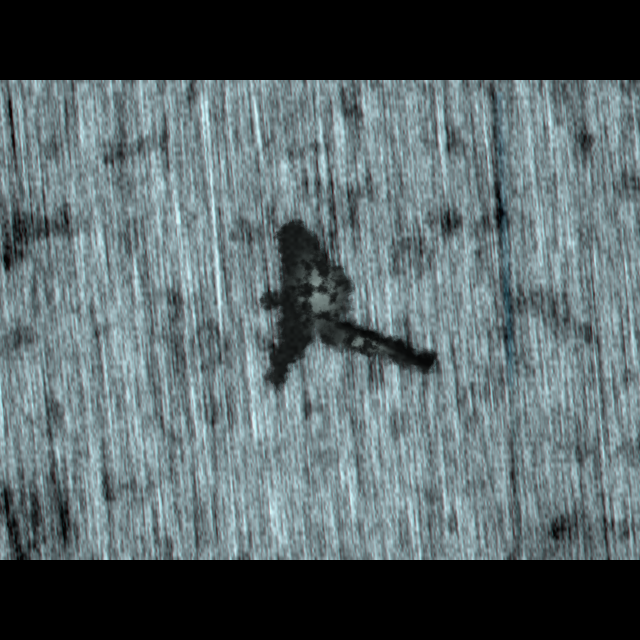
A three.js fragment shader for this texture:

```glsl
varying vec2 vUv;

float hash(vec2 p) {
  vec3 q = fract(vec3(p.xyx) * 0.1031);
  q += dot(q, q.yzx + 33.33);
  return fract((q.x + q.y) * q.z);
}

float noise(vec2 p) {
  vec2 i = floor(p), f = fract(p);
  f = f * f * (3.0 - 2.0 * f);
  return mix(mix(hash(i), hash(i + vec2(1.0, 0.0)), f.x),
             mix(hash(i + vec2(0.0, 1.0)), hash(i + 1.0), f.x), f.y);
}

float fbm(vec2 p) {
  float sum = 0.0, gain = 0.5;
  for (int i = 0; i < 4; i++) {
    sum += gain * noise(p);
    p = mat2(1.6, 1.2, -1.2, 1.6) * p + 7.3;
    gain *= 0.5;
  }
  return sum / 0.9375;
}

// Capsule whose radius changes from ra to rb
float taper(vec2 p, vec2 a, vec2 b, float ra, float rb) {
  vec2 ab = b - a;
  float t = clamp(dot(p - a, ab) / dot(ab, ab), 0.0, 1.0);
  return length(p - a - ab * t) - mix(ra, rb, t);
}

float scratch(vec2 p, vec2 a, vec2 b, float width) {
  float d = max(taper(p, a, b, 0.0, 0.0), 0.0) / width;
  return exp(-d * d) * (0.45 + 0.55 * noise(vec2(p.x * 90.0, p.y * 22.0)));
}

float smudge(vec2 p, vec2 center, vec2 size) {
  vec2 q = (p - center) / size;
  return exp(-dot(q, q));
}

// Brushed grain, leaning slightly to the left
float brushed(vec2 p) {
  float u = p.x + 0.085 * (p.y - 0.5) + 0.003 * noise(p * vec2(5.0, 3.0));
  float v = p.y;
  float l = 0.56;
  l += 0.22 * (noise(vec2(u * 330.0, v * 24.0)) - 0.5);
  l += 0.24 * (noise(vec2(u * 190.0 + 31.0, v * 11.0)) - 0.5);
  l += 0.14 * (noise(vec2(u * 75.0 + 57.0, v * 3.0)) - 0.5);
  l += 0.24 * (noise(vec2(u * 380.0, v * 150.0)) - 0.5);
  l += 0.18 * (fbm(p * vec2(75.0, 50.0)) - 0.5);
  float thin = noise(vec2(u * 150.0 + 11.0, v * 5.0));
  l += 0.17 * smoothstep(0.76, 0.96, thin) - 0.16 * smoothstep(0.24, 0.04, thin);
  l -= 0.2 * smoothstep(0.56, 0.78, fbm(p * vec2(24.0, 17.0) + 4.0));
  return l;
}

float longScratches(vec2 p) {
  float l = 0.0;
  l -= 0.30 * scratch(p, vec2(0.768, 0.88), vec2(0.811, 0.12), 0.0045);
  l -= 0.12 * scratch(p, vec2(0.785, 0.88), vec2(0.800, 0.12), 0.016);
  l -= 0.24 * scratch(p, vec2(0.010, 0.88), vec2(0.105, 0.12), 0.005);
  l -= 0.38 * scratch(p, vec2(0.000, 0.24), vec2(0.032, 0.12), 0.010);
  l -= 0.24 * scratch(p, vec2(0.488, 0.88), vec2(0.499, 0.70), 0.0022);
  l -= 0.20 * scratch(p, vec2(0.540, 0.44), vec2(0.553, 0.32), 0.003);
  l -= 0.20 * scratch(p, vec2(0.735, 0.40), vec2(0.790, 0.14), 0.004);
  l += 0.25 * scratch(p, vec2(0.391, 0.88), vec2(0.420, 0.69), 0.003);
  l += 0.25 * scratch(p, vec2(0.322, 0.84), vec2(0.369, 0.12), 0.0025);
  l += 0.23 * scratch(p, vec2(0.495, 0.88), vec2(0.512, 0.66), 0.003);
  l += 0.20 * scratch(p, vec2(0.045, 0.60), vec2(0.100, 0.22), 0.003);
  return l;
}

float stains(vec2 p) {
  float s = 0.30 * smudge(p, vec2(0.697, 0.655), vec2(0.018, 0.028));
  s += 0.34 * smudge(p, vec2(0.018, 0.620), vec2(0.022, 0.050));
  s += 0.20 * smudge(p, vec2(0.295, 0.530), vec2(0.030, 0.018));
  s += 0.22 * smudge(p, vec2(0.030, 0.190), vec2(0.065, 0.080));
  s += 0.18 * smudge(p, vec2(0.870, 0.160), vec2(0.070, 0.040));
  s += 0.25 * smudge(p, vec2(0.478, 0.710), vec2(0.006, 0.025));
  return s * (0.4 + 1.1 * fbm(p * 60.0));
}

// Three-armed pit outline
float pit(vec2 p) {
  p += 0.020 * (vec2(fbm(p * 45.0), fbm(p * 45.0 + 19.0)) - 0.5);
  float d = taper(p, vec2(0.459, 0.635), vec2(0.492, 0.540), 0.022, 0.055);
  d = min(d, taper(p, vec2(0.472, 0.505), vec2(0.431, 0.405), 0.033, 0.010));
  d = min(d, taper(p, vec2(0.455, 0.530), vec2(0.422, 0.529), 0.011, 0.012));
  d = min(d, taper(p, vec2(0.520, 0.485), vec2(0.664, 0.434), 0.026, 0.014));
  return d + 0.014 * (fbm(p * 110.0) - 0.5);
}

float pitInterior(vec2 p) {
  float core = smudge(p, vec2(0.498, 0.545), vec2(0.034, 0.050));
  core += 0.9 * smudge(p, vec2(0.572, 0.462), vec2(0.040, 0.020));
  float mottled = smoothstep(0.34, 0.72, fbm(p * 75.0 + 3.0));
  float ridge = taper(p, vec2(0.540, 0.495), vec2(0.670, 0.437), 0.001, 0.006);
  float l = 0.07 + 0.07 * noise(p * 160.0) + 0.48 * min(core, 1.0) * mottled;
  return l * mix(0.35, 1.0, smoothstep(0.0, 0.010, ridge));
}

void main() {
  vec2 p = vUv;
  float d = pit(p);
  float shade = longScratches(p) - stains(p);
  shade += 0.05 * smudge(p, vec2(0.42, 0.50), vec2(0.32, 0.40)) - 0.01;
  shade -= 0.20 * exp(-max(d, 0.0) * 90.0);

  // Slight red offset gives coloured fringes
  float light = brushed(p) + shade;
  float redLight = mix(light, brushed(p + vec2(0.0016, 0.0)) + shade, 0.5);
  vec3 color = vec3(redLight * 0.87, light, light * 1.03);

  float blueLine = scratch(p, vec2(0.780, 0.85), vec2(0.798, 0.40), 0.006);
  color += vec3(-0.09, -0.01, 0.03) * blueLine;

  vec3 pitColor = pitInterior(p) * vec3(0.88, 1.0, 0.98);
  color = mix(color, pitColor, smoothstep(0.007, -0.008, d));

  // Black bands above and below
  float band = smoothstep(0.3755, 0.3745, abs(p.y - 0.5));
  gl_FragColor = vec4(clamp(color, 0.02, 0.95) * band, 1.0);
}
```
